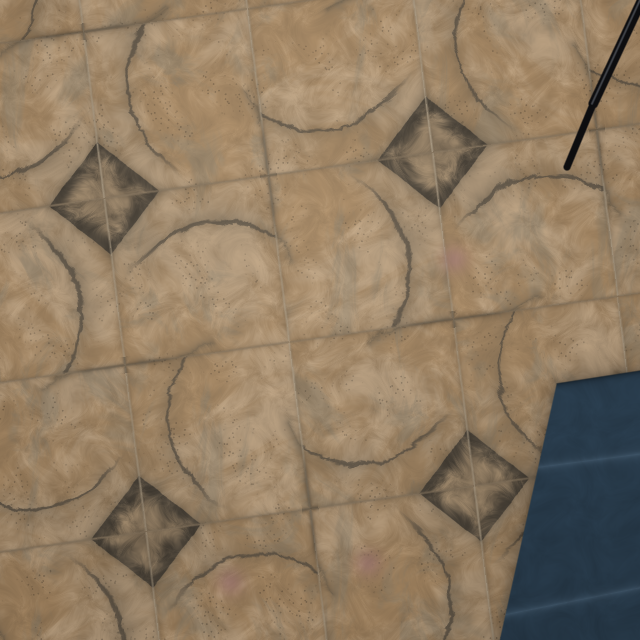
Give the GLSL for this texture, as a Shadertoy shader.

```glsl
// Worn stone floor tiles with pinwheel cracks around dark diamonds, a chair leg and a blue box
float hash(vec2 p) {
    return fract(sin(dot(p, vec2(127.1, 311.7))) * 4375.85);
}

// Layered, warped sines: soft mottling around zero
float mottle(vec2 p) {
    float sum = 0.0, amp = 0.5;
    for (int i = 0; i < 6; i++) {
        p = mat2(0.8, 0.6, -0.6, 0.8) * p * 1.75 + 0.9 * sin(p.yx * 1.2 + float(i));
        sum += amp * sin(p.x) * sin(p.y + 1.3);
        amp *= 0.68;
    }
    return sum;
}

// Cellular noise: distance to the nearest scattered point
float cells(vec2 p) {
    float nearest = 1.0;
    for (int y = -1; y <= 1; y++)
        for (int x = -1; x <= 1; x++) {
            vec2 cell = floor(p) + vec2(x, y);
            vec2 point = cell + vec2(hash(cell), hash(cell + 41.0));
            nearest = min(nearest, length(p - point));
        }
    return nearest;
}

float segment(vec2 p, vec2 a, vec2 b) {
    vec2 ab = b - a;
    return length(p - a - ab * clamp(dot(p - a, ab) / dot(ab, ab), 0.0, 1.0));
}

vec3 floorColor(vec2 p, float aa) {
    // Skewed grid in tile units; diamonds sit on the even corners
    vec2 g = inverse(mat2(0.2565, 0.0358, -0.0326, 0.2604)) * (p - vec2(0.163, 0.690));
    vec2 tile = floor(g);
    float edgeAA = aa * 4.0;

    // Turn every tile of a group of four onto the first quadrant
    vec2 q = mod(g + 1.0, 2.0) - 1.0;
    for (int i = 0; i < 3; i++)
        if (q.x < 0.0 || q.y < 0.0) q = vec2(q.y, -q.x);

    // Stone body
    vec2 seed = g + 5.0 * hash(tile);
    float broad = mottle(seed * 2.2), fine = mottle(seed * 11.0);
    vec3 col = mix(vec3(0.62, 0.50, 0.36), vec3(0.69, 0.59, 0.47), smoothstep(-0.6, 0.7, broad + 0.4 * fine));
    col = mix(col, vec3(0.53, 0.48, 0.40), 0.55 * smoothstep(0.05, 0.8, mottle(seed.yx * vec2(3.0, 4.5) + 9.0)));
    col *= 1.0 + 0.08 * fine + 0.05 * (hash(tile + 7.0) - 0.5);
    float pit = smoothstep(0.22, 0.05, cells(g * 26.0)) * smoothstep(0.1, 0.6, mottle(g * 5.0 + 3.0));
    col *= 1.0 - 0.22 * pit;

    // Curved crack with smoky shading, strongest toward the diamond
    float bend = q.y - 0.6;
    float d = (q.x - 0.22 - 0.95 * bend * bend) / sqrt(1.0 + 3.6 * bend * bend);
    d += 0.022 * mottle(g * 7.0) + 0.008 * fine;
    float fade = smoothstep(0.04, 0.28, q.y);
    float smoke = d < 0.0 ? exp(d / 0.075) : 0.75 * exp(-d / 0.045);
    vec3 smokeColor = vec3(0.36, 0.32, 0.26);
    col = mix(col, smokeColor, smoke * (0.25 + 0.75 * fade) * (0.42 + 0.18 * broad));
    float crackWidth = 0.007 + 0.006 * smoothstep(-0.4, 0.6, broad);
    float crack = smoothstep(crackWidth + edgeAA, crackWidth - edgeAA, abs(d)) * fade;
    col = mix(col, vec3(0.29, 0.26, 0.22), 0.72 * crack);

    // Short spur where the crack crosses into the next tile
    float spur = segment(q + 0.02 * fine, vec2(1.0, 0.34), vec2(0.93, 0.52));
    col = mix(col, smokeColor, 0.6 * exp(-spur / 0.025));

    // Diamond: dark rim, paler worn heart, soft shadow outside
    float rim = q.x + q.y - 0.335 + 0.006 * fine;
    col = mix(col, smokeColor, 0.5 * exp(-max(rim, 0.0) / 0.06));
    vec3 heart = mix(vec3(0.27, 0.24, 0.20), vec3(0.54, 0.46, 0.36), smoothstep(0.0, 0.2, -rim + 0.07 * fine));
    heart *= 1.0 + 0.2 * fine;
    col = mix(col, heart, smoothstep(edgeAA, -edgeAA, rim));

    // Grout: pale line with a thin shaded side, dirty near the cracks
    vec2 toEdge = min(q, 1.0 - q);
    float joint = min(toEdge.x, toEdge.y);
    float dirt = max(smoothstep(0.38, 0.2, q.y) * step(1.0 - q.x, 0.05),
                     smoothstep(0.38, 0.2, q.x) * step(1.0 - q.y, 0.05));
    col *= 1.0 - (0.18 + 0.25 * dirt) * exp(-joint / 0.014);
    vec2 lineDist = abs(fract(g + 0.5) - 0.5);
    vec3 grout = lineDist.x < lineDist.y ? vec3(0.67, 0.61, 0.52) : vec3(0.52, 0.45, 0.36);
    float line = smoothstep(0.006 + edgeAA, 0.006 - edgeAA, joint);
    col = mix(col, mix(grout, smokeColor, 0.6 * dirt), line * (0.6 + 0.3 * broad));

    // Faint pink stains
    vec2 stains[3] = vec2[3](vec2(0.36, 0.09), vec2(0.575, 0.12), vec2(0.71, 0.595));
    for (int i = 0; i < 3; i++)
        col = mix(col, vec3(0.62, 0.44, 0.47), 0.5 * exp(-2500.0 * dot(p - stains[i], p - stains[i])));

    // Window light from above the centre
    float light = exp(-3.0 * dot(p - vec2(0.45, 0.68), p - vec2(0.45, 0.68)));
    return mix(col * (0.90 + 0.13 * light), vec3(0.70, 0.66, 0.59), 0.14 * light);
}

void mainImage(out vec4 fragColor, in vec2 fragCoord) {
    vec2 p = fragCoord / iResolution.y;
    float aa = 1.0 / iResolution.y;
    vec3 col = floorColor(p, aa);

    // Thin black chair leg with a narrow glint
    float leg = min(segment(p, vec2(1.01, 1.015), vec2(0.927, 0.838)) - 0.0075,
                    segment(p, vec2(0.927, 0.838), vec2(0.886, 0.739)) - 0.0055);
    float glint = segment(p, vec2(1.007, 1.015), vec2(0.925, 0.838));
    vec3 legColor = mix(vec3(0.05, 0.05, 0.06), vec3(0.25, 0.26, 0.28), smoothstep(0.003, 0.0, glint));
    col = mix(col, legColor, smoothstep(aa, -aa, leg));

    // Blue box with two pale creases and a dark top edge
    float top = p.y - 0.401 - 0.154 * (p.x - 0.87);
    float box = max(0.781 + 0.222 * p.y - p.x, top);
    col *= 1.0 - 0.3 * exp(-max(box, 0.0) / 0.012);
    float crease = min(abs(p.y - 0.271 - 0.13 * (p.x - 0.85)), abs(p.y - 0.043 - 0.2 * (p.x - 0.807)));
    vec3 blue = vec3(0.15, 0.22, 0.28) * (1.0 + 0.07 * mottle(p * 40.0) + 0.3 * (p.y - 0.2));
    blue += vec3(0.08, 0.09, 0.10) * exp(-crease / 0.005);
    blue *= 1.0 - 0.45 * exp(-abs(top) / 0.005);
    col = mix(col, blue, smoothstep(aa, -aa, box));

    fragColor = vec4(col, 1.0);
}
```
